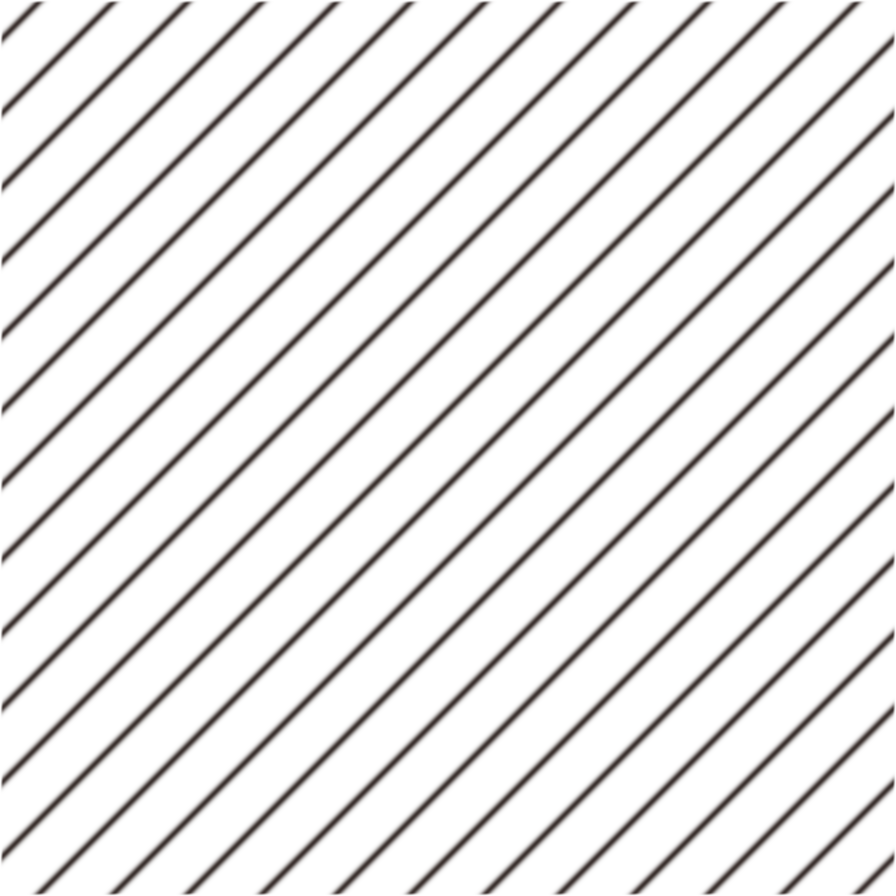
This pattern is drawn by a three.js fragment shader. Its source:

```glsl
varying vec2 vUv;

const vec3 PAPER = vec3(1.0);
const vec3 INK = vec3(0.235, 0.195, 0.185);
const float REPEATS = 12.0;
const float MARGIN = 0.002;
const float LINE_SPREAD = 0.00287;

// Distance to the nearest rising diagonal, centred between repeats
float diagonalDistance(vec2 p, float repeats) {
  float offset = fract((p.x - p.y) * repeats) - 0.5;
  return abs(offset) / (repeats * sqrt(2.0));
}

// Soft line profile with a dark core and fading flanks
float softLine(float dist, float spread) {
  float t = dist / spread;
  return exp(-0.5 * t * t);
}

// Fade to bare paper along the outer border
float borderFade(vec2 p, float width) {
  vec2 inset = min(p, 1.0 - p);
  return smoothstep(0.0, width, min(inset.x, inset.y));
}

void main() {
  float panelSize = 1.0 - 2.0 * MARGIN;
  vec2 panel = (vUv - MARGIN) / panelSize;
  float dist = diagonalDistance(panel, REPEATS) * panelSize;
  float coverage = softLine(dist, LINE_SPREAD) * borderFade(vUv, 2.0 * MARGIN);
  gl_FragColor = vec4(mix(PAPER, INK, coverage), 1.0);
}
```
